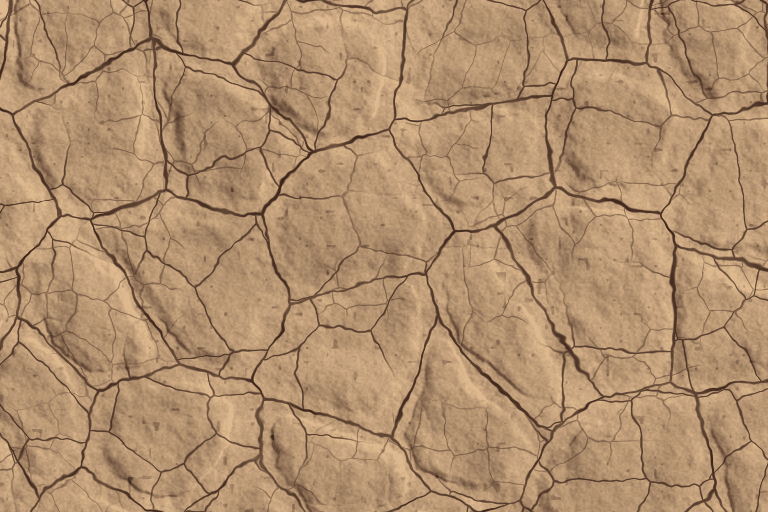
A Shadertoy shader for this texture:

```glsl
// Sun-baked clay: domed mud plates split by dark cracks, lit low from the upper right.

vec2 hash2(vec2 p) {
    vec3 q = fract(p.xyx * vec3(0.1031, 0.1030, 0.0973));
    q += dot(q, q.yzx + 33.33);
    return fract((q.xx + q.yz) * q.zy);
}

float noise(vec2 p) {
    vec2 i = floor(p), f = fract(p);
    f = f * f * (3.0 - 2.0 * f);
    return mix(mix(hash2(i).x, hash2(i + vec2(1, 0)).x, f.x),
               mix(hash2(i + vec2(0, 1)).x, hash2(i + vec2(1, 1)).x, f.x), f.y);
}

vec2 wobble(vec2 p) {
    return vec2(noise(p), noise(p + 37.7)) - 0.5;
}

// Voronoi cells: x = distance to border, y = same with rounded corners, zw = cell id
vec4 cells(vec2 p) {
    vec2 base = floor(p), nearest = vec2(0), id = vec2(0);
    float best = 9.0;
    for (int y = -1; y <= 1; y++)
    for (int x = -1; x <= 1; x++) {
        vec2 c = base + vec2(x, y);
        vec2 r = c + 0.1 + 0.8 * hash2(c) - p;
        if (dot(r, r) < best) {
            best = dot(r, r);
            nearest = r;
            id = c;
        }
    }
    float border = 9.0, sum = 0.0;
    for (int y = -2; y <= 2; y++)
    for (int x = -2; x <= 2; x++) {
        vec2 c = id + vec2(x, y);
        vec2 r = c + 0.1 + 0.8 * hash2(c) - p;
        vec2 gap = r - nearest;
        if (dot(gap, gap) > 1e-5) {
            float d = dot(0.5 * (r + nearest), normalize(gap));
            border = min(border, d);
            sum += exp(-13.0 * d);
        }
    }
    return vec4(border, -log(sum) / 13.0, id);
}

// x = height, y = crack darkness, z = plateau mask
vec3 surface(vec2 p) {
    vec2 w = p + 0.07 * wobble(p * 3.0) + 0.014 * wobble(p * 26.0) + 0.005 * wobble(p * 85.0);

    // Large plates, each with its own set of smaller splits
    vec4 plate = cells(w * 3.8 + 11.0);
    vec2 shift = 40.0 * hash2(plate.zw + 5.0);
    float major = plate.x / 3.8;
    float minor = cells(w * 5.8 + shift).x / 5.8;
    float hair = cells(w * 12.0 + shift.yx).x / 12.0;

    // Domed plateau with a crisp broken lip in places
    float rim = plate.y / 3.8 + 0.030 * (noise(p * 9.0) - 0.5) + 0.008 * (noise(p * 45.0) - 0.5);
    float plateau = smoothstep(0.012, 0.042, rim);
    float height = plateau * mix(0.002, 0.0085, noise(p * 5.0 + 3.0));
    height += 0.0026 * smoothstep(0.016, 0.024, rim) * smoothstep(0.5, 0.75, noise(p * 6.0 + 19.0));
    height -= 0.0007 * exp(-minor / 0.006);

    // Rough clay, every octave equally steep
    float freq = 12.0;
    for (int i = 0; i < 5; i++) {
        height += 0.085 / freq * noise(p * freq + float(i) * 7.3);
        freq *= 2.0;
    }

    // Cracks from wide to hairline
    float width = 0.0005 + 0.0028 * noise(p * 13.0 + 8.0);
    float crack = (1.0 - smoothstep(width * 0.5, width + 0.0025, major))
                * mix(0.6, 1.0, noise(p * 20.0));
    crack = max(crack, (1.0 - smoothstep(0.0003, 0.0030, minor))
                * 0.75 * smoothstep(0.22, 0.55, noise(p * 5.0 + 31.0)));
    crack = max(crack, (1.0 - smoothstep(0.0, 0.0026, hair))
                * 0.42 * smoothstep(0.48, 0.72, noise(p * 7.0 + 53.0)));
    return vec3(height, crack, plateau);
}

void mainImage(out vec4 fragColor, in vec2 fragCoord) {
    vec2 p = fragCoord / iResolution.y;

    // Slope toward the light; shaded sides count for more than lit ones
    vec3 here = surface(p);
    float slope = (here.x - surface(p + 0.004 * vec2(0.86, 0.51)).x) / 0.004;
    slope = clamp(min(slope, 0.55 * slope), -0.55, 0.2);

    // Tone: plain clay, dusty rims, blotches, grain and dark specks
    float tone = 0.86 + slope + 0.05 * (1.0 - here.z);
    tone += 0.13 * (noise(p * 4.0 + 71.0) - 0.5) + 0.08 * (noise(p * 17.0) - 0.5);
    tone += 0.12 * (noise(p * 290.0) - 0.5);
    tone -= 0.25 * smoothstep(0.88, 0.97, noise(p * 75.0 + 13.0));
    tone = mix(tone, 0.06, here.y);

    vec3 crackBrown = vec3(0.19, 0.10, 0.07);
    vec3 paleClay = vec3(0.81, 0.67, 0.515);
    fragColor = vec4(mix(crackBrown, paleClay, clamp(tone, 0.0, 1.1)), 1.0);
}
```
